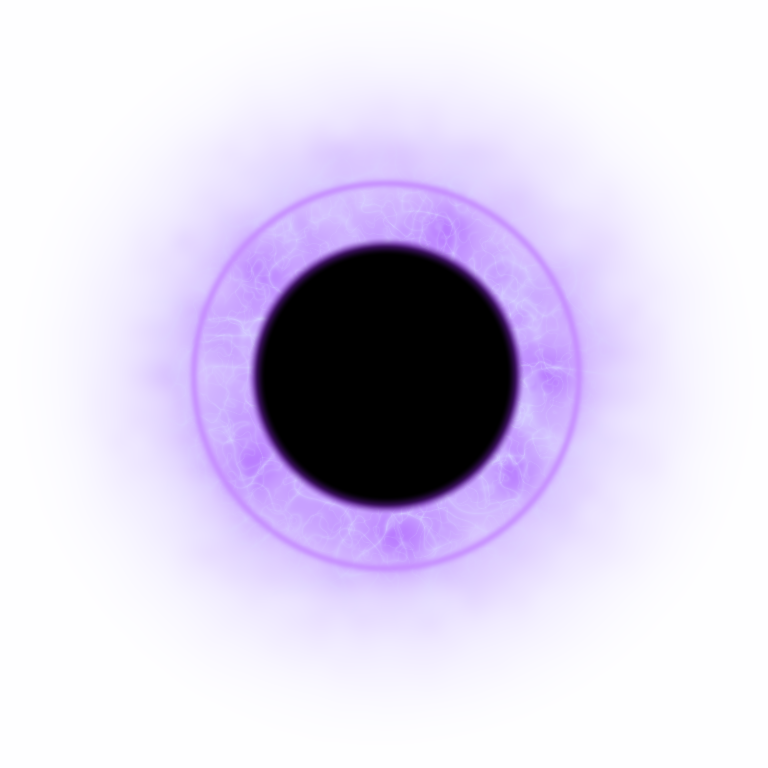
A WebGL 1 fragment shader for this background:

```glsl
precision highp float;
// A black disc in a violet plasma halo with fine filaments and a thin ring, on white.
uniform vec2 u_resolution;

float hash(vec2 p) {
  return fract(sin(dot(p, vec2(127.1, 311.7))) * 43758.55);
}

float noise(vec2 p) {
  vec2 cell = floor(p);
  vec2 f = fract(p);
  f = f * f * (3.0 - 2.0 * f);
  float low = mix(hash(cell), hash(cell + vec2(1.0, 0.0)), f.x);
  float high = mix(hash(cell + vec2(0.0, 1.0)), hash(cell + vec2(1.0, 1.0)), f.x);
  return mix(low, high, f.y);
}

// Thin bright threads along the mid level of warped noise
float filaments(vec2 p) {
  float sum = 0.0;
  float weight = 0.5;
  for (int i = 0; i < 4; i++) {
    vec2 warp = vec2(noise(p + 3.7), noise(p + 19.3));
    float ridge = 1.0 - abs(2.0 * noise(p + 1.4 * warp) - 1.0);
    sum += weight * pow(ridge, 7.0);
    p = mat2(0.8, 0.6, -0.6, 0.8) * p * 1.7 + 11.0;
    weight *= 0.75;
  }
  return sum;
}

// Six soft violet clouds, unevenly spaced around the disc
float clouds(vec2 p) {
  float sum = 0.0;
  for (int i = 0; i < 6; i++) {
    float k = float(i);
    float angle = 1.047 * k + 0.314 * (1.0 - cos(0.9 * k));
    vec2 d = p - 0.208 * vec2(cos(angle), sin(angle));
    sum += exp(-dot(d, d) / 0.0011);
  }
  return sum;
}

void main() {
  vec2 uv = (gl_FragCoord.xy - 0.5 * u_resolution) / min(u_resolution.x, u_resolution.y);
  vec2 p = uv - vec2(0.003, 0.0105);
  float r = length(p);

  // Wide pale halo, then the denser uneven glow
  float halo = exp(-pow(r / 0.30, 2.0)) * (1.0 - smoothstep(0.36, 0.52, r));
  vec3 color = mix(vec3(0.997, 0.997, 1.0), vec3(0.84, 0.81, 1.0), halo);
  float billow = noise(p * 17.0 + 5.0) * 0.65 + noise(p * 34.0) * 0.35;
  float reach = max(r - 0.165 + 0.035 * (0.5 - billow), 0.0);
  float glow = exp(-pow(reach / 0.125, 2.0));
  color = mix(color, vec3(0.76, 0.58, 1.0), glow * (0.65 + 0.4 * billow));
  color = mix(color, vec3(0.69, 0.40, 1.0), 0.65 * min(clouds(p), 1.0));

  // Pale blue threads, fading outward
  float threads = filaments(p * 19.0) * (1.0 - smoothstep(0.19, 0.36, r));
  color = mix(color, vec3(0.85, 0.86, 1.0), min(0.75 * threads, 0.75));

  // Thin ring
  float ring = exp(-pow((r - 0.2505) / 0.0055, 2.0));
  color = mix(color, vec3(0.77, 0.54, 1.0), 0.8 * ring);

  // Black disc with a soft purple rim
  vec3 disc = mix(vec3(0.0), vec3(0.36, 0.10, 0.58), smoothstep(0.157, 0.177, r));
  color = mix(disc, color, smoothstep(0.167, 0.181, r));
  gl_FragColor = vec4(color, 1.0);
}
```
